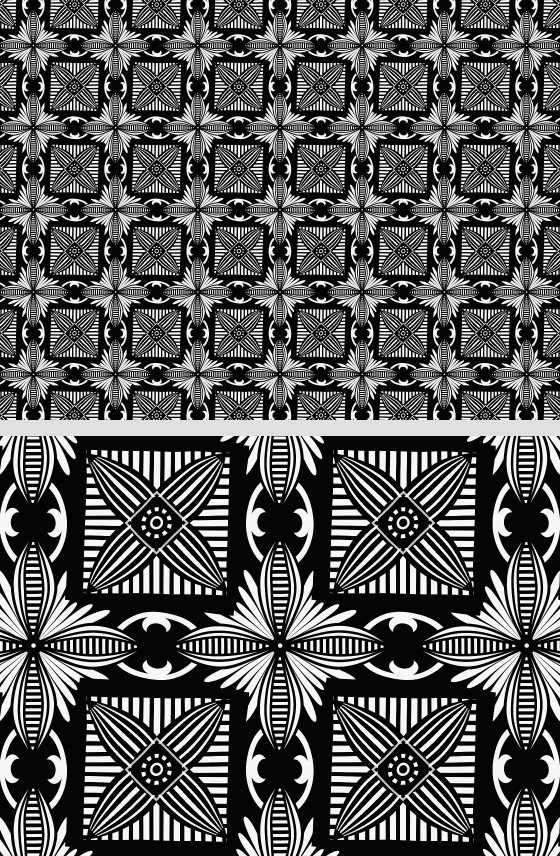
Top, the full canvas; bottom, a detail of the centre.
Reproduce this pattern procedurally as a WebGL 2 fragment shader.

```glsl
#version 300 es
precision highp float;
#define PERIOD 0.1957
#define WOBBLE 0.007
#define WOBBLE_GRID 9.0
#define SQUARE_HALF 0.29
#define FRAME_HALF 0.345
#define FRAME_TILT 0.09
#define HATCH_STEP 0.042
#define HATCH_INK 0.017
#define RUNG_STEP 0.026
#define SAMPLES 3
#define INK vec3(0.015)
#define PAPER vec3(0.97)

uniform vec2 u_resolution;
out vec4 fragColor;

const float PI = 3.14159265;
float edge;  // half width of an edge, in tile units

float hash(vec2 p) {
  vec3 h = fract(vec3(p.xyx) * 0.1031);
  h += dot(h, h.yzx + 33.33);
  return fract((h.x + h.y) * h.z);
}

// Value noise that wraps with the tile
float tileNoise(vec2 p, float seed) {
  p *= WOBBLE_GRID;
  vec2 i = floor(p), f = fract(p);
  f = f * f * (3.0 - 2.0 * f);
  vec2 a = mod(i, WOBBLE_GRID) + seed, b = mod(i + 1.0, WOBBLE_GRID) + seed;
  return mix(mix(hash(a), hash(vec2(b.x, a.y)), f.x),
             mix(hash(vec2(a.x, b.y)), hash(b), f.x), f.y) - 0.5;
}

float fill(float d) { return smoothstep(edge, -edge, d); }

// Repeated lines of the given width
float lines(float x, float step_, float width) {
  return fill(abs(fract(x / step_) - 0.5) * step_ - 0.5 * width);
}

float boxDistance(vec2 p, float halfSize) {
  return max(abs(p.x), abs(p.y)) - halfSize;
}

float ellipseDistance(vec2 p, vec2 radii) {
  return (length(p / radii) - 1.0) * min(radii.x, radii.y);
}

mat2 turn(float a) { return mat2(cos(a), sin(a), -sin(a), cos(a)); }

vec2 foldToAxis(vec2 p) {
  p = abs(p);
  return p.x > p.y ? p : p.yx;
}

// Fan of slim petals, long axial petals and the knots between stars
float starPattern(vec2 q) {
  vec2 a = foldToAxis(q);
  float white = 0.0;

  // Arcs around each knot
  vec2 knot = a - vec2(0.5, 0.0);
  float arc = abs(ellipseDistance(knot, vec2(0.18, 0.128))) - 0.010;
  white = max(white, fill(arc));

  // Diagonal fan
  for (int i = 0; i < 3; i++) {
    float k = float(i);
    vec2 f = turn(-radians(45.0 - 10.0 * k)) * a;
    float reach = 0.25 + 0.045 * k;
    float t = clamp(f.x / reach, 0.0, 1.0);
    float halfWidth = 0.078 * f.x * sqrt(1.0 - pow(t, 4.0));
    white = max(white, fill(max(abs(f.y) - halfWidth, f.x - reach)));
  }

  // Axial petal with a rib and a ladder core
  float t = clamp(a.x / 0.45, 0.0, 1.0);
  float h = 0.082 * sin(PI * pow(t, 1.15));
  float petal = a.y - h;
  white *= 1.0 - fill(petal - 0.012);
  float leaf = fill(petal);
  leaf *= 1.0 - fill(abs(a.y - 0.72 * h) - 0.005);
  float core = fill(a.y - 0.45 * h);
  float rungs = lines(a.x, RUNG_STEP, 0.014);
  leaf = mix(leaf, 1.0 - rungs, core);
  leaf *= 1.0 - fill(abs(a.y - 0.45 * h) - 0.005);
  white = max(white, leaf);

  // Knot: dark waist between two pale caps
  white *= 1.0 - fill(ellipseDistance(knot, vec2(0.075, 0.105)));
  float cap = ellipseDistance(knot - vec2(0.0, 0.085), vec2(0.058, 0.038));
  float pupil = ellipseDistance(knot - vec2(0.0, 0.062), vec2(0.040, 0.030));
  white = max(white, fill(max(cap, -pupil)));

  // Hub
  float r = length(q);
  white *= 1.0 - fill(abs(r - 0.03) - 0.006);
  return max(white, fill(r - 0.009));
}

// Hatched square holding a four-petal flower
float squarePattern(vec2 s) {
  float across = abs(s.x) > abs(s.y) ? s.y : s.x;
  float white = fill(boxDistance(turn(0.025) * s, SQUARE_HALF));
  white *= 1.0 - lines(across, HATCH_STEP, HATCH_INK);

  // Dark petals with pale veins
  vec2 d = foldToAxis(turn(PI / 4.0) * s);
  float t = (d.x - 0.14) / 0.26;
  float h = max(0.098 * (1.0 - t * t), 0.0);
  white *= 1.0 - fill(d.y - h);
  float vein = lines(d.y / max(h, 0.001) + 0.12, 0.33, 0.11);
  white = max(white, vein * fill(d.y - 0.86 * h) * fill(d.x - 0.36));

  // Ringed centre
  float r = length(s);
  white *= 1.0 - fill(r - 0.105);
  float beads = lines(atan(s.y, s.x) / (2.0 * PI), 0.1, 0.05);
  white = max(white, beads * fill(abs(r - 0.055) - 0.008));
  float diamond = abs(s.x) + abs(s.y) - 0.125;
  white = max(white, 0.8 * fill(abs(diamond) - 0.006));
  return max(white, fill(abs(r - 0.022) - 0.005));
}

float pattern(vec2 p) {
  p += WOBBLE * vec2(tileNoise(p, 3.0), tileNoise(p, 41.0));
  vec2 s = fract(p) - 0.5;
  vec2 q = fract(p + 0.5) - 0.5;
  float frame = fill(boxDistance(turn(FRAME_TILT) * s, FRAME_HALF));
  return mix(starPattern(q), squarePattern(s), frame);
}

void main() {
  float pixel = 1.0 / (u_resolution.y * PERIOD);
  edge = 0.5 * pixel / float(SAMPLES);
  vec2 p = (gl_FragCoord.xy - 0.5 * u_resolution) * pixel;
  float white = 0.0;
  for (int i = 0; i < SAMPLES * SAMPLES; i++) {
    vec2 offset = (vec2(i % SAMPLES, i / SAMPLES) + 0.5) / float(SAMPLES) - 0.5;
    white += pattern(p + offset * pixel);
  }
  white /= float(SAMPLES * SAMPLES);
  fragColor = vec4(mix(INK, PAPER, white), 1.0);
}
```
